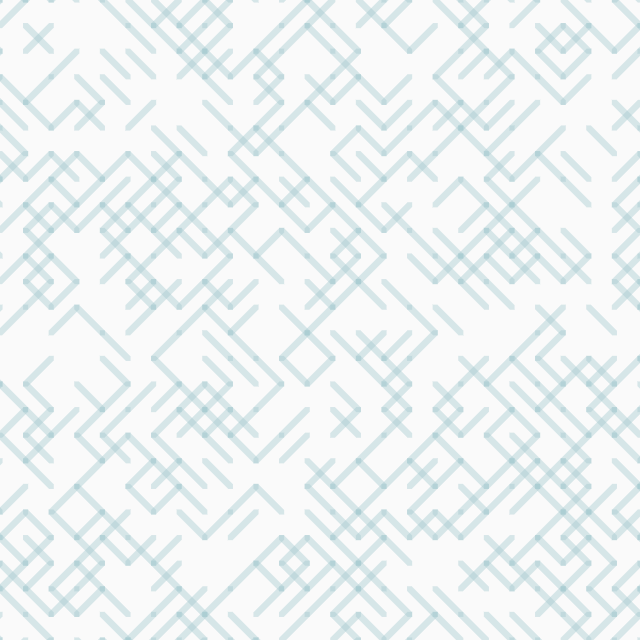
This pattern is drawn by a WebGL 2 fragment shader. Its source:

```glsl
#version 300 es
precision highp float;

uniform vec2 u_resolution;
out vec4 fragColor;

const float CELLS = 25.0;        // grid cells across the canvas
const float DENSITY = 0.42;      // chance of each diagonal in a cell
const float HALF_WIDTH = 0.128;  // stroke half width, in cells
const float OVERHANG = 0.1;      // stroke length past the cell corner, in cells
const float OPACITY = 0.4;
const vec3 PAPER = vec3(0.98, 0.98, 0.98);
const vec3 INK = vec3(0.63, 0.78, 0.805);

// Integer hash of a cell and a layer, from 0 to 1
float hash(ivec2 cell, int layer) {
    uvec2 c = uvec2(cell + 64);
    uint h = c.x * 374761393u + c.y * 668265263u + uint(layer + 1) * 974634541u;
    h = (h ^ (h >> 15)) * 2246822519u;
    h = (h ^ (h >> 13)) * 3266489917u;
    h ^= h >> 16;
    return float(h >> 8) / 16777216.0;
}

// Distance to a diagonal band trimmed by a square; slope is 1 or -1
float diagonalStroke(vec2 p, float slope) {
    vec2 box = abs(p) - 0.5 - OVERHANG;
    float band = abs(p.y - slope * p.x) * inversesqrt(2.0) - HALF_WIDTH;
    return max(band, max(box.x, box.y));
}

void main() {
    float scale = CELLS / min(u_resolution.x, u_resolution.y);
    vec2 p = gl_FragCoord.xy * scale;
    ivec2 home = ivec2(floor(p));
    vec3 color = PAPER;

    // Neighbouring cells, since strokes reach past their own corners
    for (int y = -1; y <= 1; y++) {
        for (int x = -1; x <= 1; x++) {
            ivec2 cell = home + ivec2(x, y);
            vec2 local = p - vec2(cell) - 0.5;

            // Rising and falling strokes, layered as translucent ink
            for (int layer = 0; layer < 2; layer++) {
                float present = step(hash(cell, layer), DENSITY);
                float slope = 1.0 - 2.0 * float(layer);
                float d = diagonalStroke(local, slope);
                float coverage = clamp(0.5 - d / scale, 0.0, 1.0);
                color = mix(color, INK, OPACITY * present * coverage);
            }
        }
    }
    fragColor = vec4(color, 1.0);
}
```
